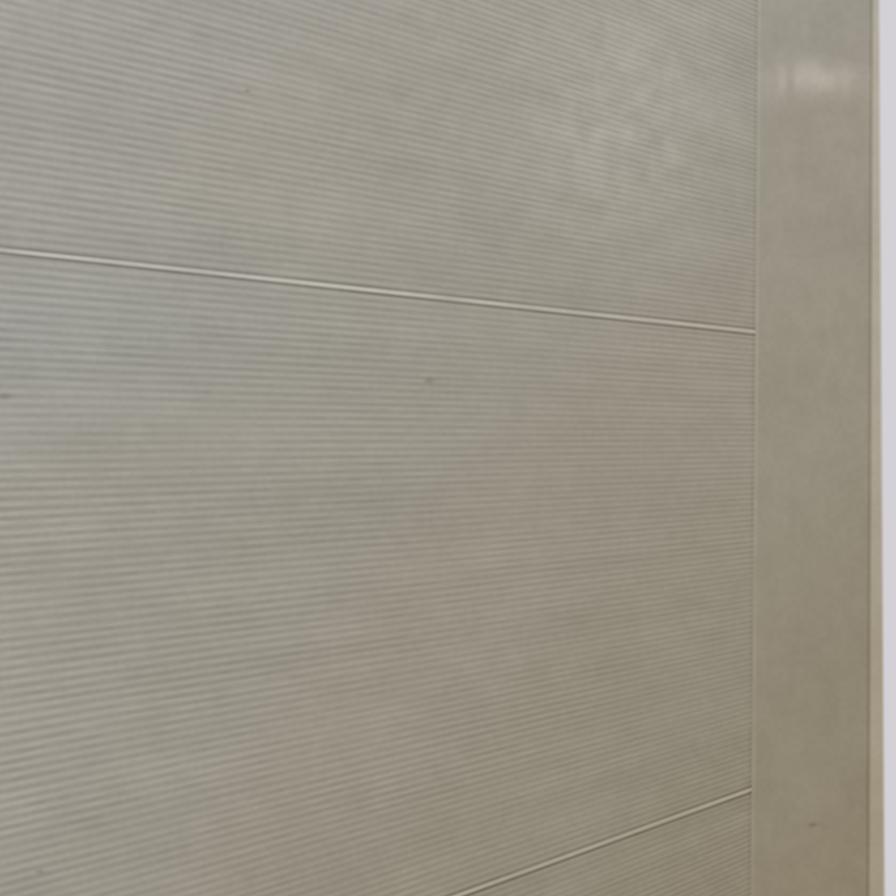
Reproduce this texture procedurally as a WebGL 2 fragment shader.

```glsl
#version 300 es
precision highp float;

uniform vec2 u_resolution;
out vec4 fragColor;

#define VANISH vec2(1.927, 0.512)
#define UPPER_SEAM 0.1087
#define SEAM_STEP 0.4697
#define RIDGES_PER_BOARD 86.0
#define RIDGE_DEPTH 0.021
#define STILE_X 0.846
#define EDGE_X 0.973
#define COOL_PAINT vec3(0.638, 0.627, 0.598)
#define WARM_PAINT vec3(0.546, 0.512, 0.440)
#define WALL_COLOR vec3(0.83, 0.82, 0.84)
#define MOTTLE 0.028
#define SPECKS 5

float hash(vec2 p) {
    vec3 q = fract(vec3(p.xyx) * 0.1031);
    q += dot(q, q.yzx + 33.33);
    return fract((q.x + q.y) * q.z);
}

float noise(vec2 p) {
    vec2 i = floor(p), f = fract(p);
    f = f * f * (3.0 - 2.0 * f);
    return mix(mix(hash(i), hash(i + vec2(1, 0)), f.x),
               mix(hash(i + vec2(0, 1)), hash(i + vec2(1, 1)), f.x), f.y);
}

float fbm(vec2 p) {
    float sum = 0.0, amp = 0.5;
    for (int i = 0; i < 4; i++) {
        sum += amp * noise(p);
        p = p * 2.03 + 17.1;
        amp *= 0.5;
    }
    return sum;
}

// Soft line of given half width around d = 0
float line(float d, float halfWidth, float blur) {
    return 1.0 - smoothstep(halfWidth - blur, halfWidth + blur, abs(d));
}

float spot(vec2 p, vec2 center, vec2 radius) {
    vec2 d = (p - center) / radius;
    return exp(-dot(d, d));
}

// Ribbed boards receding towards the vanishing point
vec3 boards(vec2 p, vec3 paint, float px) {
    float depth = VANISH.x - p.x;
    float slope = (p.y - VANISH.y) / depth;
    float board = (UPPER_SEAM - slope) / SEAM_STEP;

    float wobble = 0.18 * (noise(vec2(p.x * 8.0, board * 40.0)) - 0.5);
    float ridge = board * RIDGES_PER_BOARD + wobble;
    float wave = cos(6.28318 * ridge);
    float pitch = depth * SEAM_STEP / RIDGES_PER_BOARD;
    float visible = 1.0 - smoothstep(0.3, 0.6, px / pitch);

    // Straight ridges, with short gaps and softly worn patches
    float wear = 0.5 + fbm(vec2(p.x * 5.0, board * 9.0) + 3.0);
    float breaks = 0.55 + 0.9 * noise(vec2(p.x * 48.0, floor(ridge) * 3.7));
    float strength = wear * breaks * mix(1.15, 0.65, p.x);
    vec3 color = paint + RIDGE_DEPTH * wave * strength * visible;
    color += 0.016 * (noise(vec2(p.x * 3.0, board * 34.0)) - 0.5);

    // Seams: shadow, lit lip, thin shadow
    float d = (board - round(board)) * SEAM_STEP * depth;
    float blur = max(px, 0.0018);
    float worn = 0.75 + 0.5 * noise(vec2(p.x * 22.0, round(board) * 7.0));
    color -= 0.060 * worn * line(d + 0.0036, 0.0016, blur);
    color += 0.085 * worn * line(d, 0.0020, blur);
    color -= 0.095 * line(d - 0.0040, 0.0014, blur);
    return color;
}

// Smooth upright with a faint vertical grain
vec3 stile(vec2 p, vec3 paint) {
    float grain = noise(vec2(p.x * 120.0, p.y * 30.0)) - 0.5;
    vec3 color = paint + 0.010 * grain + vec3(0.002, -0.001, -0.006);
    float streak = 0.3 + 1.2 * noise(vec2(p.x * 110.0, p.y * 30.0));
    return color + 0.075 * streak * spot(p, vec2(0.905, 0.915), vec2(0.065, 0.020));
}

void main() {
    vec2 p = gl_FragCoord.xy / u_resolution;
    float px = 1.0 / min(u_resolution.x, u_resolution.y);
    float blur = max(px, 0.0018);

    // Light falls off to the lower right; stains vary the paint
    float low = 1.0 - p.y;
    float fall = 0.05 + 0.26 * p.x + 0.26 * low + 0.55 * p.x * low;
    vec3 paint = mix(COOL_PAINT, WARM_PAINT, fall);
    paint += MOTTLE * (fbm(p * vec2(9.0, 12.0)) - 0.47);
    paint += 0.026 * (fbm(p * vec2(40.0, 48.0) + 5.0) - 0.47);
    paint += 0.014 * (noise(p * 210.0) - 0.5);
    paint += vec3(-0.014, -0.002, 0.008) * spot(p, vec2(0.10, 0.63), vec2(0.28, 0.10));
    float sheen = fbm(p * vec2(60.0, 46.0) + 8.0);
    paint += 0.085 * sheen * spot(p, vec2(0.71, 0.89), vec2(0.11, 0.15));

    float stileEdge = STILE_X - 0.008 * low;
    float onStile = smoothstep(-blur, blur, p.x - stileEdge);
    vec3 color = mix(boards(p, paint, px), stile(p, paint), onStile);
    float joint = 0.3 + 0.7 * noise(vec2(3.0, p.y * 14.0));
    color -= 0.026 * joint * line(p.x - stileEdge + 0.002, 0.0018, blur);
    color += 0.030 * joint * line(p.x - stileEdge - 0.002, 0.0018, blur);

    // Few small dents
    for (int i = 0; i < SPECKS; i++) {
        float id = float(i);
        vec2 center = vec2(hash(vec2(id, 1.7)), hash(vec2(id, 9.2)));
        float size = 0.002 + 0.003 * hash(vec2(id, 4.4));
        color -= 0.075 * spot(p, center, size * vec2(1.5, 0.8));
    }

    // Door edge and bright wall beyond
    float edge = EDGE_X - 0.004 * low;
    vec3 rim = paint + vec3(0.085, 0.078, 0.070);
    color = mix(color, rim, smoothstep(-0.0025, 0.0025, p.x - edge));
    color -= 0.060 * line(p.x - edge, 0.0022, blur);
    float wallEdge = 0.981 + 0.006 * low;
    color = mix(color, WALL_COLOR, smoothstep(-0.003, 0.003, p.x - wallEdge));

    fragColor = vec4(clamp(color, 0.0, 1.0), 1.0);
}
```
